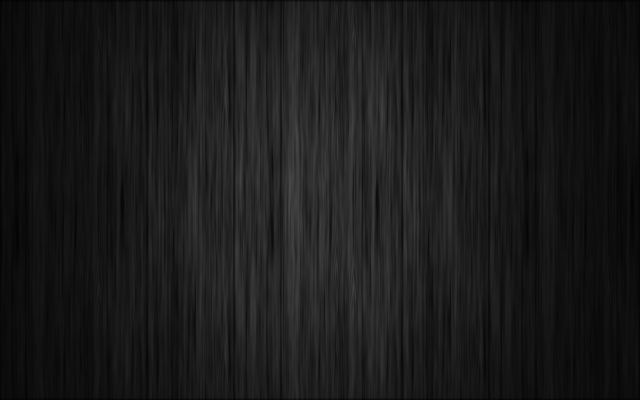
Reproduce this texture procedurally as a Shadertoy shader.

```glsl
// Dark vertical wood grain, lit by a soft oval glow near the centre.
// A square tile of stretched, wrapping gradient noise holds streaks, seams
// and arched growth rings; it repeats over the canvas under a vignette.
#define TILE_SIZE 0.6375
#define TILE_ORIGIN vec2(0.585, 0.0)
#define GLOW_CENTRE vec2(0.785, 0.51)
#define GLOW_RADIUS vec2(0.48, 0.58)
#define SHADE_LEVEL 0.042
#define GLOW_LEVEL 0.146
#define GRAIN_CONTRAST 0.72
#define RING_CONTRAST 0.20
#define LINE_CONTRAST 0.26
#define SEAM_WIDTH 0.0065
#define TINT vec3(1.0, 1.0, 1.005)

vec2 gradientAt(vec2 cell, float seed) {
    vec3 h = fract(vec3(cell.xyx + seed) * vec3(0.1031, 0.1030, 0.0973));
    h += dot(h, h.yzx + 33.33);
    float angle = 6.28318 * fract((h.x + h.y) * h.z);
    return vec2(cos(angle), sin(angle));
}

// Gradient noise that wraps after a whole number of cells per tile.
float tileNoise(vec2 t, vec2 cells, float seed) {
    vec2 p = t * cells;
    vec2 i = floor(p), f = fract(p);
    vec2 u = f * f * f * (f * (f * 6.0 - 15.0) + 10.0);
    vec2 a = mod(i, cells), b = mod(i + 1.0, cells);
    float n00 = dot(gradientAt(a, seed), f);
    float n10 = dot(gradientAt(vec2(b.x, a.y), seed), f - vec2(1, 0));
    float n01 = dot(gradientAt(vec2(a.x, b.y), seed), f - vec2(0, 1));
    float n11 = dot(gradientAt(b, seed), f - 1.0);
    return mix(mix(n00, n10, u.x), mix(n01, n11, u.x), u.y);
}

// Shortest signed distance on a coordinate that wraps at 1.
float wrapped(float d) { return fract(d + 0.5) - 0.5; }

// Long fibres: broad boards first, then ever finer streaks.
float fibres(vec2 t) {
    float sum = 0.50 * tileNoise(t, vec2(11.0, 1.0), 3.0);
    float columns = 23.0;
    for (int k = 0; k < 5; k++) {
        float rows = 1.0 + floor(0.75 * float(k));
        sum += 0.46 * tileNoise(t, vec2(columns, rows), 17.0 + 13.0 * float(k));
        columns = floor(columns * 1.5);
    }
    return sum;
}

// Thin dark lines running along the fibres, with soft breaks.
float grainLines(vec2 t) {
    float sum = 0.0;
    for (int k = 0; k < 2; k++) {
        float seed = 83.0 + 19.0 * float(k);
        float n = tileNoise(t, vec2(47.0 + 24.0 * float(k), 1.0), seed);
        float breaks = tileNoise(t, vec2(31.0, 4.0), seed + 7.0);
        float line = 1.0 - smoothstep(0.0, 0.14, abs(n - 0.14));
        sum += line * smoothstep(-0.35, 0.25, breaks);
    }
    return sum;
}

// Nested arches around a few knots; xy is the place, zw the half size.
float growthRings(vec2 t) {
    vec4 knots[4] = vec4[4](
        vec4(0.400, 0.08, 0.020, 0.20), vec4(0.405, 0.52, 0.018, 0.17),
        vec4(0.470, 0.44, 0.021, 0.14), vec4(0.965, 0.21, 0.022, 0.22));
    float sum = 0.0;
    float wobble = tileNoise(t, vec2(22.0, 5.0), 71.0);
    for (int k = 0; k < 4; k++) {
        vec4 knot = knots[k];
        vec2 d = vec2(wrapped(t.x - knot.x), wrapped(t.y - knot.y)) / knot.zw;
        float arch = sqrt(d.x * d.x + 0.02) * 2.2 + d.y * 1.3;
        float mask = exp(-dot(d, d) * 1.3);
        sum += mask * (0.5 + sin(6.28318 * (arch + 0.5 * wobble)));
    }
    return sum;
}

// Dark joints between boards; the second value is the depth.
float seams(float x) {
    vec2 joints[6] = vec2[6](
        vec2(0.0, 0.50), vec2(0.183, 0.38), vec2(0.503, 0.40),
        vec2(0.660, 0.45), vec2(0.690, 0.28), vec2(0.742, 0.30));
    float light = 1.0;
    for (int k = 0; k < 6; k++) {
        float d = abs(wrapped(x - joints[k].x));
        light *= 1.0 - joints[k].y * (1.0 - smoothstep(0.0, SEAM_WIDTH, d));
    }
    return light;
}

void mainImage(out vec4 fragColor, in vec2 fragCoord) {
    vec2 p = fragCoord / iResolution.y;
    float aspect = iResolution.x / iResolution.y;

    // Tile coordinates with a slight sideways drift of the fibres.
    vec2 t = fract((p - TILE_ORIGIN) / TILE_SIZE);
    vec2 bent = t;
    bent.x += 0.004 * tileNoise(t, vec2(8.0, 3.0), 51.0);
    bent.x += 0.002 * tileNoise(t, vec2(19.0, 6.0), 57.0);

    // Wood surface around a mean of one.
    float wood = 1.06 + GRAIN_CONTRAST * fibres(bent);
    wood += RING_CONTRAST * growthRings(bent);
    wood -= LINE_CONTRAST * grainLines(bent);
    wood += 0.22 * tileNoise(bent, vec2(101.0, 11.0), 91.0);
    wood = max(wood, 0.3) * seams(t.x);

    // Oval glow over a dim base.
    vec2 g = (p - GLOW_CENTRE) / GLOW_RADIUS;
    float light = SHADE_LEVEL + GLOW_LEVEL * exp(-dot(g, g));

    // Thin dark rim along the canvas border.
    vec2 inset = min(p, vec2(aspect, 1.0) - p);
    float rim = smoothstep(0.0, 0.007, min(inset.x, inset.y));
    vec3 colour = TINT * light * wood * mix(0.45, 1.0, rim);

    fragColor = vec4(clamp(colour, 0.0, 1.0), 1.0);
}
```
